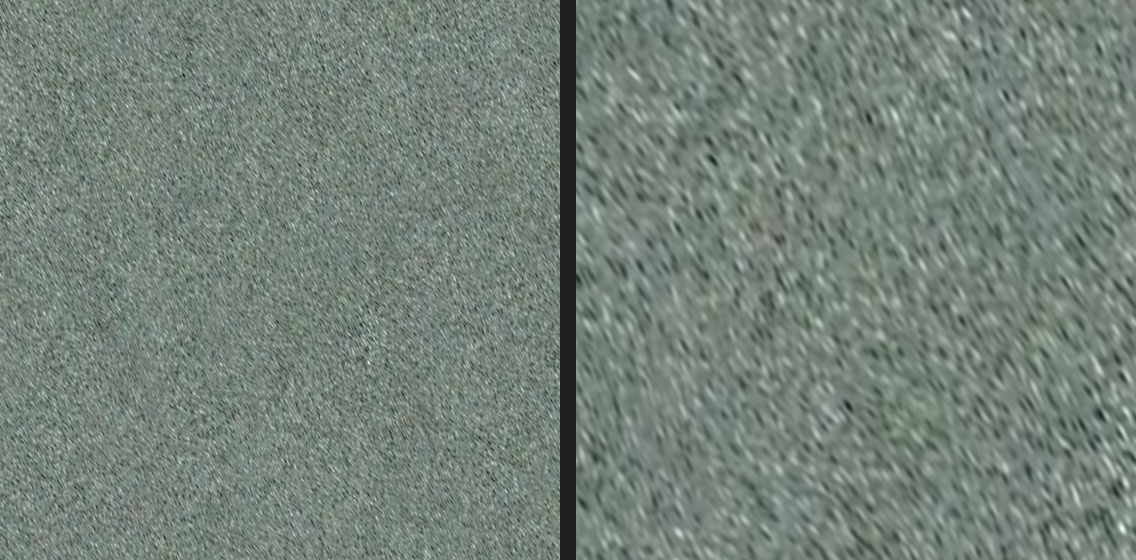
Left, the full canvas; right, a detail of the centre.
Write a WebGL 1 fragment shader that draws this texture.

```glsl
precision highp float;

// Fine grey-green grain, like brushed felt or suede, with short leaning fibres.
// Cellular noise sums one soft kernel per jittered cell: rippled, stretched
// kernels make the fibres, round ones the specks, wide ones clouds and tints.

#define BASE_COLOR vec3(0.466, 0.515, 0.481)
#define LEAN 0.54                        // fibre tilt from vertical, radians
#define FIBRE_CELLS vec2(208.0, 124.0)   // cells across and along the fibres
#define FIBRE_RIPPLE 3.5                 // ripple inside one fibre kernel
#define FIBRE_GAIN 0.198
#define SPECK_CELLS vec2(205.0, 175.0)
#define SPECK_GAIN 0.088
#define CLOUD_CELLS vec2(13.0, 7.0)
#define CLOUD_GAIN 0.017
#define TINT_CELLS vec2(34.0, 26.0)
#define TINT_GAIN 0.013

uniform vec2 u_resolution;

// Three random values in 0..1 for a cell.
vec3 hash3(vec2 cell) {
  vec3 h = fract(cell.xyx * vec3(0.1031, 0.1030, 0.0973));
  h += dot(h, h.yxz + 33.33);
  return fract((h.xxy + h.yzz) * h.zyx);
}

// Signed cellular noise: each cell adds a compact kernel of random strength.
// The ripple gives the kernel dark flanks along its x axis.
float grain(vec2 p, float ripple, float seed) {
  vec2 cell = floor(p);
  float sum = 0.0;
  for (int j = -1; j <= 1; j++) {
    for (int i = -1; i <= 1; i++) {
      vec2 neighbour = cell + vec2(float(i), float(j));
      vec3 rnd = hash3(neighbour + seed);
      vec2 offset = p - neighbour - rnd.xy;
      float kernel = max(0.0, 1.0 - dot(offset, offset));
      float wave = cos(ripple * (offset.x + 0.5 * (rnd.x - 0.5) * offset.y));
      sum += (2.0 * rnd.z - 1.0) * kernel * kernel * kernel * wave;
    }
  }
  return sum;
}

// Slow layered sines that bend the fibres a little.
vec2 bend(vec2 p) {
  return 0.004 * vec2(sin(19.0 * p.y + 3.0 * sin(7.0 * p.x)),
                      sin(23.0 * p.x + 2.0 * sin(9.0 * p.y)));
}

void main() {
  vec2 uv = gl_FragCoord.xy / u_resolution.y;

  // Fibre frame: x runs across the fibres, y along them.
  vec2 bent = uv + bend(uv);
  vec2 across = vec2(cos(LEAN), sin(LEAN));
  vec2 fibre = vec2(dot(bent, across), dot(bent, vec2(-across.y, across.x)));

  // Lightness: fibres and specks, stronger in some patches, over faint clouds.
  float patches = grain(uv * CLOUD_CELLS * 1.4, 0.0, 71.0);
  float relief = FIBRE_GAIN * grain(fibre * FIBRE_CELLS, FIBRE_RIPPLE, 11.0)
               + SPECK_GAIN * grain(fibre * SPECK_CELLS, 0.0, 37.0);
  float light = relief * (1.0 + 0.2 * patches)
              + CLOUD_GAIN * grain(uv * CLOUD_CELLS, 0.0, 53.0);

  // Tint: soft drifts between green and pink, and between blue and yellow.
  float pink = grain(uv * TINT_CELLS, 0.0, 97.0);
  float blue = grain(uv * TINT_CELLS, 0.0, 131.0);
  vec3 tint = TINT_GAIN * (pink * vec3(1.0, -0.4, 0.3)
                         + blue * vec3(-0.4, 0.0, 1.0));

  gl_FragColor = vec4(clamp(BASE_COLOR + light + tint, 0.0, 1.0), 1.0);
}
```
